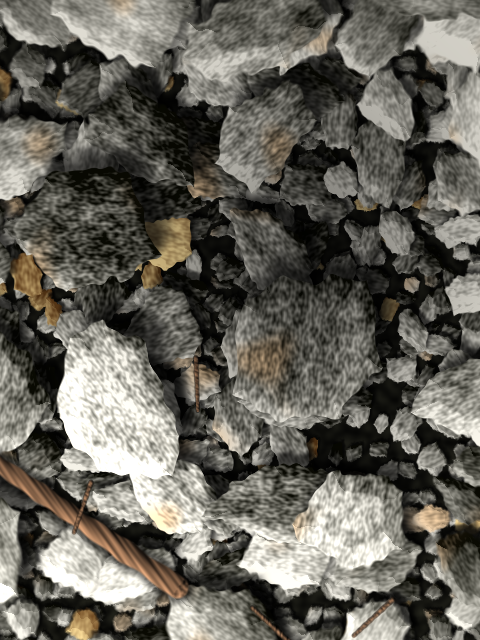
A Shadertoy shader for this texture:

```glsl
// Heap of angular slate chips with a few ochre pebbles and brown twigs.

const vec3 DARK  = vec3(0.13, 0.13, 0.10);
const vec3 PALE  = vec3(0.82, 0.81, 0.77);
const vec3 OCHRE = vec3(0.69, 0.47, 0.23);
const vec3 SAND  = vec3(0.84, 0.73, 0.50);
const vec3 BARK  = vec3(0.46, 0.34, 0.25);
const vec2 LIGHT = vec2(-0.55, -0.83);   // direction towards the light
const int   LAYERS = 6;
const int   SIDES = 7;
const float LARGEST_CELL = 0.37;         // in canvas widths
const float LAYER_SHRINK = 0.67;
const float OCHRE_SHARE = 0.055;
const float GRAIN = 0.60;
const float SHADOW = 0.68;
const float TAU = 6.2831853;

float hash(vec2 p) {
    vec3 q = fract(vec3(p.xyx) * 0.1031);
    q += dot(q, q.yzx + 33.33);
    return fract((q.x + q.y) * q.z);
}

vec2 slope(vec2 cell) {
    float a = TAU * hash(cell);
    return vec2(cos(a), sin(a));
}

float gradientNoise(vec2 p) {
    vec2 i = floor(p), f = fract(p), e = vec2(1.0, 0.0);
    vec2 u = f * f * f * (f * (f * 6.0 - 15.0) + 10.0);
    float low  = mix(dot(slope(i), f), dot(slope(i + e), f - e), u.x);
    float high = mix(dot(slope(i + e.yx), f - e.yx), dot(slope(i + 1.0), f - 1.0), u.x);
    return mix(low, high, u.y);
}

mat2 rotation(float a) {
    return mat2(cos(a), sin(a), -sin(a), cos(a));
}

// Irregular polygon: x is the signed distance, yz the normal of the nearest side
vec3 chip(vec2 q, vec2 seed) {
    vec3 nearest = vec3(-9.0, 0.0, 0.0);
    for (int i = 0; i < SIDES; i++) {
        vec2 key = seed + float(i) * 3.7;
        float a = (float(i) + 0.75 * hash(key)) * TAU / float(SIDES);
        vec2 n = vec2(cos(a), sin(a));
        float d = dot(q, n) - mix(0.68, 1.0, hash(key + 51.0));
        if (d > nearest.x) nearest = vec3(d, n);
    }
    return nearest;
}

// Surface colour with bevelled facets, streaked grain and rust stains
vec3 chipColour(vec2 p, vec2 q, vec3 side, mat2 turn, vec2 seed, float focus) {
    vec2 streak = turn * p * vec2(0.55, 1.0) + seed;
    float bevelWidth = mix(0.08, 0.42, hash(seed + 7.0));
    float bevel = smoothstep(-bevelWidth - 0.05, -bevelWidth + 0.03, side.x);
    float relief = gradientNoise(streak * 15.0) + 0.6 * gradientNoise(streak * 34.0);
    float grain = gradientNoise(streak * 150.0) + 0.75 * gradientNoise(streak * 64.0);
    float tone = mix(0.12, 0.98, hash(seed + 13.0));
    tone += 0.30 * bevel * dot(side.yz * turn, LIGHT);
    tone += 0.13 * dot(q * turn, LIGHT);
    tone += 0.42 * relief + GRAIN * grain * mix(0.45, 1.0, focus);
    tone += 0.12 * smoothstep(-0.06, -0.01, side.x) * dot(side.yz * turn, LIGHT);
    tone = clamp(tone, -0.14, 1.16);
    if (hash(seed + 29.0) < OCHRE_SHARE) return mix(OCHRE * 0.65, SAND * 1.08, tone);
    float rust = smoothstep(0.25, 0.55, gradientNoise(p * 6.0 + seed));
    return mix(mix(DARK, PALE, tone), OCHRE * (0.35 + tone), 0.4 * rust);
}

// Round tapered stick with a soft shadow
vec3 drawTwig(vec3 col, vec2 p, vec2 a, vec2 b, float width, float soft) {
    vec2 axis = b - a;
    float along = clamp(dot(p - a, axis) / dot(axis, axis), 0.0, 1.0);
    vec2 off = p - a - axis * along;
    float radius = width * (0.8 + 0.35 * along + 0.5 * gradientNoise(vec2(along * 9.0, width)));
    float d = length(off) - radius;
    col *= 1.0 - 0.55 * smoothstep(width, 0.0, d);
    float tone = 0.85 + 0.45 * dot(off, LIGHT) / radius + 0.8 * gradientNoise(off * 110.0 + along * 14.0);
    return mix(col, BARK * tone, smoothstep(soft, -soft, d));
}

void mainImage(out vec4 fragColor, in vec2 fragCoord) {
    vec2 p = fragCoord / iResolution.x;
    float height = iResolution.y / iResolution.x;
    vec2 centred = p - vec2(0.5, 0.5 * height);
    float focus = 1.0 - smoothstep(0.30, 0.75, length(centred));
    float soft = mix(0.0045, 0.0016, focus);
    vec3 col = DARK * (0.5 + 0.6 * gradientNoise(p * 45.0));

    // Chips, small and deep first, large on top
    for (int k = LAYERS - 1; k >= 0; k--) {
        float layer = float(k);
        float size = LARGEST_CELL * pow(LAYER_SHRINK, layer);
        float presence = mix(0.42, 0.92, layer / float(LAYERS - 1));
        vec2 rough = vec2(gradientNoise(p * 5.0 / size), gradientNoise(p * 11.0 / size + 40.0));
        vec2 grid = (p + rough * size * 0.06) / size + layer * 17.3;
        for (int j = -1; j <= 1; j++)
        for (int i = -1; i <= 1; i++) {
            vec2 cell = floor(grid) + vec2(i, j);
            vec2 seed = cell + layer * 31.0 + 5.0;
            if (hash(seed + 3.0) > presence) continue;
            vec2 centre = cell + 0.22 + 0.56 * vec2(hash(seed + 61.0), hash(seed + 83.0));
            float radius = mix(0.36, 0.54, hash(seed + 97.0));
            float stretch = mix(1.0, 1.35, hash(seed + 11.0));
            mat2 turn = rotation(TAU * hash(seed + 19.0));
            vec2 shape = vec2(1.0 / stretch, stretch) / radius;
            vec2 q = turn * (grid - centre) * shape;
            if (length(q) > 2.4) continue;
            float shade = chip(q + turn * LIGHT * 0.13 * shape, seed).x;
            col *= 1.0 - SHADOW * smoothstep(0.20, -0.16, shade);
            vec3 side = chip(q, seed);
            float edge = soft / (size * radius);
            if (side.x > edge) continue;
            vec3 surface = chipColour(p, q, side, turn, seed, focus);
            surface *= mix(1.05, 0.78, layer / float(LAYERS - 1));
            col = mix(col, surface, smoothstep(edge, -edge, side.x));
        }
    }

    // One thick stick and a few hair-thin twigs
    col = drawTwig(col, p, vec2(-0.03, 0.385), vec2(0.37, 0.11), 0.020, soft);
    for (int i = 0; i < 4; i++) {
        vec2 key = vec2(float(i) * 7.0 + 2.0, 9.0);
        vec2 start = vec2(hash(key), hash(key + 4.0) * height);
        vec2 reach = 0.11 * slope(key + 8.0);
        col = drawTwig(col, p, start, start + reach, 0.0035, soft);
    }

    // Bright foreground, dim hollow right of the centre
    float exposure = mix(1.22, 0.90, smoothstep(0.1, 0.9, p.y / height));
    vec2 hollow = (p - vec2(0.62, 0.74)) / vec2(0.30, 0.36);
    exposure *= 1.0 - 0.42 * exp(-dot(hollow, hollow));
    fragColor = vec4(clamp(col * exposure, 0.0, 1.0), 1.0);
}
```
